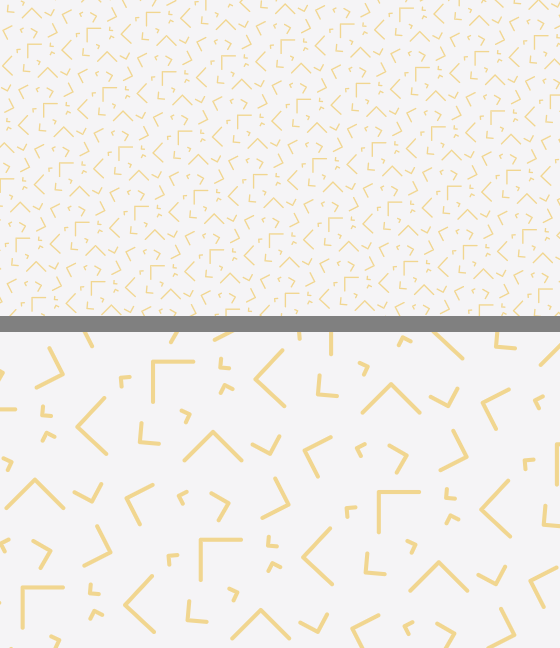
Top, the full canvas; bottom, a detail of the centre.
A WebGL 1 fragment shader for this pattern:

```glsl
precision highp float;
// Thin golden chevrons of four sizes scattered over a pale ground.
// One group of thirteen right-angled chevrons repeats on a square lattice
// tilted by 15 degrees; each chevron is wrapped to its nearest copy.

uniform vec2 u_resolution;

const float CANVAS_HEIGHT = 648.0; // design units per canvas height
const float TILE = 126.0;          // lattice spacing in design units
const float TILT = 15.0;           // lattice angle in degrees

// Rotates v clockwise by an angle in degrees.
vec2 turnBack(vec2 v, float degrees) {
    float a = radians(degrees);
    return mat2(cos(a), -sin(a), sin(a), cos(a)) * v;
}

// Distance to the nearest copy of a chevron that opens towards 'facing'.
float chevron(vec2 p, vec2 apex, float facing, float arm) {
    vec2 q = turnBack(p - apex, TILT);
    q = mod(q + 0.5 * TILE, TILE) - 0.5 * TILE;
    q = turnBack(q, facing - TILT);
    q.y = abs(q.y); // both arms mirror about the opening direction
    vec2 along = vec2(0.70711);
    return length(q - along * clamp(dot(q, along), 0.0, arm));
}

void main() {
    float pixel = CANVAS_HEIGHT / u_resolution.y;
    vec2 p = gl_FragCoord.xy * pixel - vec2(520.0, 290.0);

    // Large chevrons
    float d = chevron(p, vec2(0.0, 0.0), -45.0, 27.5);
    d = min(d, chevron(p, vec2(70.0, -12.0), 2.0, 27.0));
    d = min(d, chevron(p, vec2(41.0, -48.0), -90.0, 27.5));

    // Medium chevrons
    d = min(d, chevron(p, vec2(71.0, 61.0), -18.0, 20.0));
    d = min(d, chevron(p, vec2(60.0, 24.0), 162.0, 20.0));

    // Small chevrons
    d = min(d, chevron(p, vec2(-9.0, -55.0), 40.0, 13.0));
    d = min(d, chevron(p, vec2(80.0, -63.0), 107.0, 13.5));
    d = min(d, chevron(p, vec2(19.0, 25.0), 195.0, 13.5));

    // Tiny chevrons
    d = min(d, chevron(p, vec2(-15.0, 30.0), -18.0, 6.0));
    d = min(d, chevron(p, vec2(-22.0, -11.0), -40.0, 6.0));
    d = min(d, chevron(p, vec2(46.0, -4.0), 40.0, 6.0));
    d = min(d, chevron(p, vec2(49.0, -16.0), -72.0, 6.0));
    d = min(d, chevron(p, vec2(25.0, -36.0), 200.0, 6.0));

    // Antialiased stroke over the ground
    float stroke = clamp(0.5 + (1.4 - d) / pixel, 0.0, 1.0);
    vec3 ground = vec3(0.962, 0.956, 0.964);
    vec3 gold = vec3(0.945, 0.84, 0.565);
    gl_FragColor = vec4(mix(ground, gold, stroke), 1.0);
}
```
